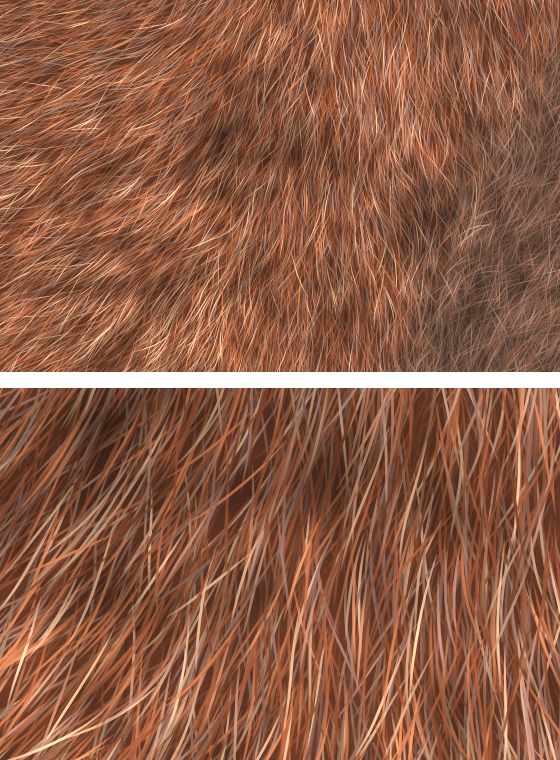
Top, the full canvas; bottom, a detail of the centre.
Give the GLSL for this texture, as a Shadertoy shader.

```glsl
#define LAYERS 36
#define CELL 0.07
#define HAIR_WIDTH 0.00115
#define SPREAD 0.55
#define CURL 2.2
#define RUST vec3(0.52, 0.28, 0.18)
#define ORANGE vec3(0.71, 0.42, 0.27)
#define STRAW vec3(0.80, 0.64, 0.51)
#define MAUVE vec3(0.58, 0.43, 0.38)
#define UNDERCOAT vec3(0.36, 0.20, 0.14)
#define GREY_BROWN vec3(0.49, 0.37, 0.31)

vec3 hash3(vec3 p) {
    p = fract(p * vec3(0.1031, 0.1030, 0.0973));
    p += dot(p, p.yxz + 33.33);
    return fract((p.xxy + p.yxx) * p.zyx);
}

float gradientNoise(vec2 p) {
    vec2 cell = floor(p), f = p - cell;
    vec2 blend = f * f * f * (f * (f * 6.0 - 15.0) + 10.0);
    vec4 corner;
    for (int k = 0; k < 4; k++) {
        vec2 o = vec2(k & 1, k >> 1);
        vec2 gradient = hash3(vec3(cell + o, 7.0)).xy * 2.0 - 1.0;
        corner[k] = dot(gradient, f - o);
    }
    return mix(mix(corner.x, corner.y, blend.x), mix(corner.z, corner.w, blend.x), blend.y);
}

// Signed side of the border of the dark patch, positive inside it
float patchSide(vec2 uv, float wobble) {
    return uv.x - 0.72 - 0.33 * uv.y * uv.y + 0.09 * wobble;
}

// Direction in which the coat lies, in radians
float coatAngle(vec2 uv, vec2 p) {
    float angle = mix(0.25, 1.78, smoothstep(0.0, 0.85, uv.x));
    angle += 0.35 * (1.0 - uv.y) * (1.0 - uv.x);
    angle = mix(angle, 0.90, 0.85 * smoothstep(-0.10, 0.22, patchSide(uv, 0.0)));
    return angle + 0.35 * gradientNoise(p * 4.0) + 0.07 * gradientNoise(p * 12.0 + 4.0);
}

// Hair colour from a random pick; pale widens the share of straw
vec3 hairColor(float pick, float pale, float pink) {
    vec3 color = mix(RUST, ORANGE, smoothstep(0.24, 0.50, pick));
    color = mix(color, MAUVE, smoothstep(0.56, 0.66, pick + pink));
    return mix(color, STRAW, smoothstep(0.78, 0.90, pick + pale));
}

void mainImage(out vec4 fragColor, in vec2 fragCoord) {
    vec2 uv = fragCoord / iResolution.xy;
    vec2 p = fragCoord / iResolution.y;
    float pixel = 1.0 / iResolution.y;

    // Broad regions of the coat
    float wobble = gradientNoise(p * 4.0 + 9.0) + 0.5 * gradientNoise(p * 11.0);
    float dark = smoothstep(-0.05, 0.10, patchSide(uv, wobble));
    float angle = coatAngle(uv, p);
    float tint = gradientNoise(p * 6.0 + 21.0);
    float pale = 0.13 * (1.0 - uv.x) * (1.0 - uv.y) - 0.02 + 0.12 * tint;
    float pink = 0.12 * smoothstep(0.45, 0.75, uv.x) - 0.04;

    // Soft shading of tufts, the central hollow and the patch edge
    float tone = 1.05 + 0.34 * gradientNoise(p * 6.0 + 2.0) + 0.34 * gradientNoise(p * 16.0);
    vec2 hollow = (uv - vec2(0.48, 0.60)) / vec2(0.10, 0.17);
    tone -= 0.22 * exp(-dot(hollow, hollow));
    vec2 shadow = (uv - vec2(0.78, 0.40)) / vec2(0.08, 0.20);
    tone -= 0.20 * exp(-dot(shadow, shadow));
    vec2 crest = (uv - vec2(0.72, 0.72)) / vec2(0.14, 0.25);
    tone += 0.13 * exp(-dot(crest, crest)) - 0.07 * dark;

    vec3 color = mix(UNDERCOAT, GREY_BROWN * 0.65, dark) * tone;
    float spread = SPREAD * (1.0 + 0.9 * dark);

    // Hairs, stacked from the deep coat to the surface
    for (int i = 0; i < LAYERS; i++) {
        float layer = float(i);
        float depth = layer / float(LAYERS - 1);
        vec2 grid = p / CELL + layer * vec2(0.37, 0.61);
        vec2 home = floor(grid);
        for (int k = 0; k < 9; k++) {
            vec2 cell = home + vec2(k % 3, k / 3) - 1.0;
            vec3 rnd = hash3(vec3(cell, layer * 3.0 + 11.0));
            vec2 d = (grid - cell - rnd.xy) * CELL;
            float swing = rnd.z * 2.0 - 1.0;
            float a = angle + spread * swing * (0.35 + 0.65 * swing * swing);
            vec2 along = vec2(cos(a), sin(a));
            float t = dot(d, along);
            float bend = (fract(rnd.z * 17.0) - 0.5) * CURL;
            float across = abs(along.x * d.y - along.y * d.x - bend * t * t);
            if (across > HAIR_WIDTH + pixel) continue;

            vec3 look = hash3(vec3(cell.yx + 5.0, layer * 5.0 + 3.0));
            float reach = t / (CELL * mix(0.6, 1.0, look.z));
            float taper = clamp(1.0 - reach * reach, 0.0, 1.0);
            float width = HAIR_WIDTH * mix(0.5, 1.1, taper);
            float cover = clamp((width - across) / pixel + 0.5, 0.0, 1.0);
            vec3 hair = hairColor(look.x, pale, pink);
            hair = mix(hair, mix(GREY_BROWN, hair, 0.38), dark);
            hair *= tone * mix(0.68, 1.16, depth) * mix(0.78, 1.22, look.y);
            color = mix(color, hair, cover * sqrt(taper) * 0.92);
        }
    }
    fragColor = vec4(clamp(color, 0.0, 1.0), 1.0);
}
```
